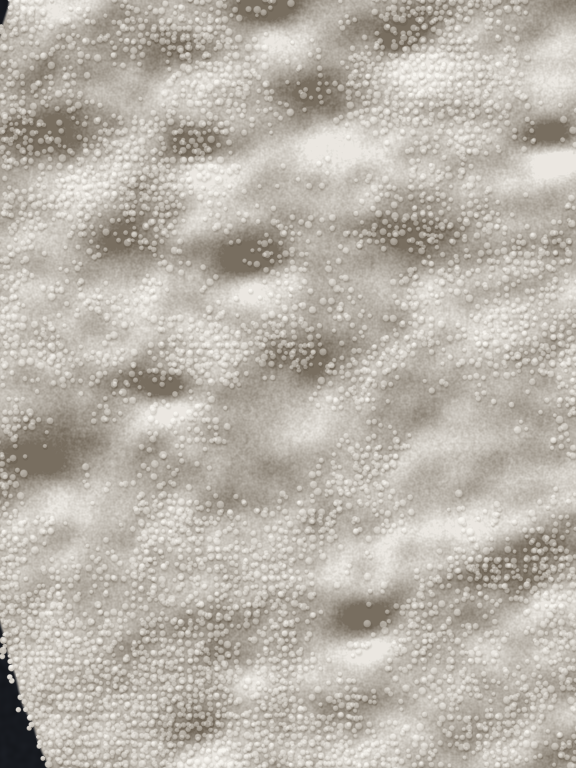
This texture is drawn by a WebGL 1 fragment shader. Its source:

```glsl
precision highp float;
// A heap of pale powder strewn with small round beads, lit from above.
// A height field of gradient noise, dents and furrows is shaded by its slope;
// jittered grids of beads lie on top, and dark cloth shows past the heap's rim.
uniform vec2 u_resolution;

#define SHADE_COLOR vec3(0.44, 0.40, 0.345)
#define LIGHT_COLOR vec3(0.93, 0.918, 0.895)
#define CLOTH_COLOR vec3(0.09, 0.10, 0.12)
#define BASE_TONE 0.59
#define RELIEF 2.3
#define DENT_DEPTH 0.45
#define DENT_SHADE 0.24
#define GRAIN 0.17
#define BEAD_CELLS 62.0
#define BEAD_RADIUS 0.40
#define BEAD_SHADOW 0.17
#define LIGHT_DIR vec2(-0.35, 0.94)

vec2 hash2(vec2 p) {
  vec3 q = fract(p.xyx * vec3(0.1031, 0.1030, 0.0973));
  q += dot(q, q.yzx + 33.33);
  return fract((q.xx + q.yz) * q.zy);
}

float corner(vec2 cell, vec2 offset) {
  return dot(hash2(cell + 200.0) * 2.0 - 1.0, offset);
}

// Gradient noise, roughly -0.7 to 0.7
float noise(vec2 p) {
  vec2 i = floor(p), f = p - i;
  vec2 u = f * f * f * (f * (f * 6.0 - 15.0) + 10.0);
  vec2 e = vec2(1.0, 0.0);
  return mix(mix(corner(i, f), corner(i + e.xy, f - e.xy), u.x),
             mix(corner(i + e.yx, f - e.yx), corner(i + e.xx, f - e.xx), u.x), u.y);
}

// Soft round hollows, fewer toward the bottom
float dents(vec2 p) {
  vec2 g = p * 5.0, cell = floor(g);
  float sum = 0.0;
  for (int y = -1; y <= 1; y++) {
    for (int x = -1; x <= 1; x++) {
      vec2 id = cell + vec2(x, y);
      vec2 place = hash2(id + 51.0), kind = hash2(id + 87.0);
      vec2 d = (g - id - 0.15 - 0.7 * place) * vec2(0.8, 1.15);
      float radius = mix(0.18, 0.36, kind.y);
      float present = step(kind.x, 0.25 + 0.22 * id.y / 5.0);
      sum += present * exp(-dot(d, d) / (radius * radius));
    }
  }
  return min(sum, 1.3);
}

// Height of the powder: broad dunes, diagonal furrows and dents
float height(vec2 p) {
  float dunes = 0.55 * noise(p * 3.6 + 7.0) + 0.28 * noise(p * 8.0 + 3.0)
              + 0.12 * noise(p * 19.0);
  vec2 along = vec2(0.88 * p.x + 0.47 * p.y, 0.88 * p.y - 0.47 * p.x);
  float swept = smoothstep(0.25, 0.85, p.x) * smoothstep(1.1, 0.7, p.y + 0.0 * p.x);
  float furrows = 0.4 * noise(along * vec2(2.2, 9.0) + 21.0);
  return dunes + swept * furrows - DENT_DEPTH * dents(p);
}

// Signed distance to the heap's rim, positive inside
float heap(vec2 p) {
  return 1.977 - length(p - vec2(1.91, 0.763)) + 0.012 * noise(p * 16.0);
}

// Share of cells that hold a bead
float beadDensity(vec2 p) {
  float lowLeft = 1.0 - smoothstep(0.1, 0.65, 0.55 * p.x + p.y);
  float rim = 1.0 - smoothstep(0.0, 0.12, heap(p));
  float patches = noise(p * 4.5 + 31.0) + 0.6 * noise(p * 13.0 + 5.0);
  return 0.92 * smoothstep(-0.3, 0.5, patches + 0.5 * lowLeft + 0.35 * rim);
}

// Lays one grid of beads over the tone and widens the covered area
void layBeads(vec2 p, float cells, float seed, inout float tone, inout float cover) {
  vec2 g = p * cells + seed, cell = floor(g);
  float soft = 0.6 * cells / u_resolution.x + 0.03;
  for (int y = -1; y <= 1; y++) {
    for (int x = -1; x <= 1; x++) {
      vec2 id = cell + vec2(x, y);
      vec2 place = hash2(id + seed), kind = hash2(id + seed + 130.0);
      vec2 center = id + 0.2 + 0.6 * place;
      vec2 world = (center - seed) / cells;
      if (kind.x > beadDensity(world) || heap(world) < -0.016 * kind.y * kind.y) continue;
      float radius = BEAD_RADIUS * mix(0.7, 1.05, kind.y);
      vec2 d = g - center;
      float shadow = 1.0 - smoothstep(0.5, 1.5, length(d + 0.2 * LIGHT_DIR) / radius);
      float disc = 1.0 - smoothstep(radius - soft, radius + soft, length(d));
      float lit = 0.15 * dot(d, LIGHT_DIR) / radius - 0.10 * dot(d, d) / (radius * radius);
      float beadTone = mix(tone, 0.80, 0.38) + 0.14 + lit;
      tone = mix(tone - BEAD_SHADOW * shadow, beadTone, disc);
      cover = max(cover, disc);
    }
  }
}

void main() {
  vec2 p = gl_FragCoord.xy / u_resolution.x;

  // Slope lighting of the powder
  float slope = height(p) - height(p + 0.03 * LIGHT_DIR);
  float tone = BASE_TONE + RELIEF * slope - DENT_SHADE * dents(p);
  tone += 0.10 * noise(p * 2.3 + 11.0);
  tone += GRAIN * (noise(p * 120.0) + 0.9 * noise(p * 230.0 + 9.0));
  tone = clamp(tone, 0.06, 0.98);

  // Beads in two sizes, then the cloth beyond the rim
  float cover = smoothstep(-0.003, 0.003, heap(p));
  layBeads(p, BEAD_CELLS * 1.35, 17.0, tone, cover);
  layBeads(p, BEAD_CELLS, 43.0, tone, cover);

  vec3 powder = mix(SHADE_COLOR, LIGHT_COLOR, clamp(tone, 0.0, 1.08));
  vec3 cloth = CLOTH_COLOR * (1.0 + 0.3 * noise(p * 60.0));
  gl_FragColor = vec4(mix(cloth, powder, cover), 1.0);
}
```
